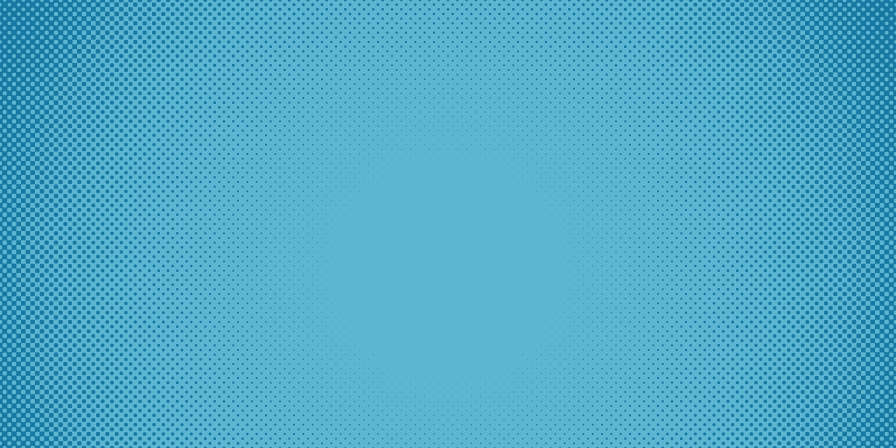
This background is drawn by a Shadertoy shader. Its source:

```glsl
#define LIGHT_BLUE vec3(0.36, 0.71, 0.82)
#define DEEP_BLUE vec3(0.09, 0.47, 0.635)
#define DOT_PITCH 0.0208333
#define CLEAR_CENTER vec2(0.5, 0.40)
#define VERTICAL_WEIGHT 0.5
#define CLEAR_RADIUS 0.09
#define INK_GROWTH 2.5
#define INK_POWER 1.7
#define MAX_INK 0.75
#define SAMPLES 4

const float TAU = 6.2831853;

// Share of ink, rising outward from the clear oval
float inkAmount(vec2 uv) {
    vec2 offset = (uv - CLEAR_CENTER) * vec2(1.0, VERTICAL_WEIGHT);
    float reach = max(length(offset) - CLEAR_RADIUS, 0.0);
    return min(INK_GROWTH * pow(reach, INK_POWER), MAX_INK);
}

// Staggered screen: dots at the peaks, checks at the middle level
float halftone(vec2 point, float ink, float softness) {
    vec2 wave = cos(TAU * point / DOT_PITCH);
    float threshold = 1.0 - 2.0 * ink;
    return smoothstep(-softness, softness, wave.x * wave.y - threshold);
}

void mainImage(out vec4 fragColor, in vec2 fragCoord) {
    float ink = inkAmount(fragCoord / iResolution.xy);
    float softness = 0.5 * TAU / (DOT_PITCH * iResolution.y * float(SAMPLES));
    softness = min(softness, 0.5 * ink + 0.0001);

    // Average a small grid of samples for smooth dot edges
    float coverage = 0.0;
    for (int j = 0; j < SAMPLES; j++) {
        for (int i = 0; i < SAMPLES; i++) {
            vec2 shift = (vec2(i, j) + 0.5) / float(SAMPLES) - 0.5;
            vec2 point = (fragCoord + shift) / iResolution.y;
            coverage += halftone(point, ink, softness);
        }
    }
    coverage /= float(SAMPLES * SAMPLES);

    fragColor = vec4(mix(LIGHT_BLUE, DEEP_BLUE, coverage), 1.0);
}
```
